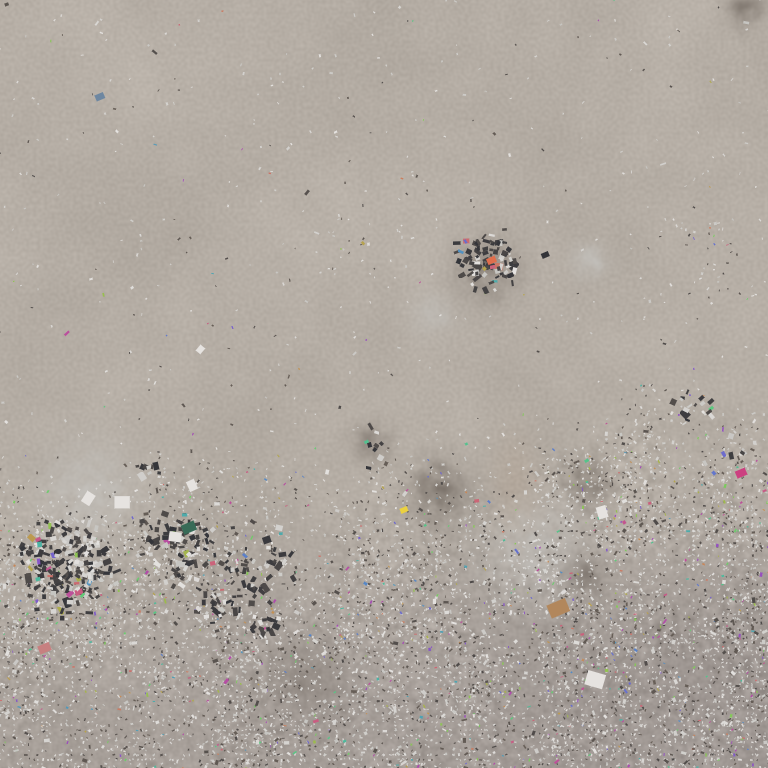
Reproduce this texture procedurally as a Shadertoy shader.

```glsl
// Bare sandy ground seen from above, with scattered litter thickening below.
// Gradient noise tints the soil; soft stains mark patches; jittered grids of
// rotated chips, steered by density fields, form the litter and dark heaps.

const vec3 SAND = vec3(.71, .68, .645);
const vec3 GREY_SOIL = vec3(.605, .575, .56);
const vec3 TAN_SOIL = vec3(.7, .645, .59);
const vec3 PALE_DUST = vec3(.775, .77, .755);
const vec3 DARK_STAIN = vec3(.41, .375, .345);
const vec3 CHARCOAL = vec3(.2, .205, .225);
const vec3 WHITE = vec3(.9, .89, .88);
const float GRAIN = .035;
const float SPARSE_LITTER = .022;

// Heaps: centre, radius, strength
const vec4 HEAPS[10] = vec4[](
    vec4(.632, .662, .036, 1), vec4(.088, .262, .056, .95),
    vec4(.235, .285, .044, .65), vec4(.345, .18, .02, .6),
    vec4(.28, .215, .024, .7), vec4(.48, .422, .026, .35),
    vec4(.905, .473, .024, .5), vec4(.957, .414, .018, .4),
    vec4(.33, .265, .05, .35), vec4(.193, .385, .015, .6));

// Stains: centre, radius, strength (positive pale, negative dark)
const vec4 STAINS[11] = vec4[](
    vec4(.69, .285, .062, .6), vec4(.768, .659, .021, .7),
    vec4(.562, .59, .027, .5), vec4(.115, .36, .06, .6),
    vec4(.573, .362, .036, -.6), vec4(.768, .37, .028, -.45),
    vec4(.762, .25, .025, -.5), vec4(.482, .42, .026, -.45),
    vec4(.633, .65, .038, -.45), vec4(.4, .115, .045, -.3),
    vec4(.97, .992, .025, -.5));

// Larger white pieces: centre, half size
const vec3 WHITES[7] = vec3[](
    vec3(.159, .346, .01), vec3(.115, .351, .008), vec3(.25, .368, .007),
    vec3(.228, .301, .008), vec3(.261, .545, .005), vec3(.784, .333, .008),
    vec3(.775, .115, .012));

// Coloured pieces: centre, half size; and their tints
const vec3 PIECES[8] = vec3[](
    vec3(.727, .208, .013), vec3(.526, .336, .005), vec3(.965, .384, .007),
    vec3(.64, .661, .006), vec3(.058, .156, .008), vec3(.246, .313, .009),
    vec3(.13, .874, .006), vec3(.71, .668, .005));
const vec3 TINTS[8] = vec3[](
    vec3(.7, .53, .36), vec3(.92, .82, .25), vec3(.8, .25, .5),
    vec3(.88, .43, .3), vec3(.78, .5, .5), vec3(.22, .42, .34),
    vec3(.43, .53, .63), CHARCOAL);

// Four random values for a cell
vec4 hash4(vec2 cell, float seed) {
    uvec4 v = uvec4(ivec4(ivec2(cell), int(seed), 7)) * 1664525u + 12345u;
    for (int i = 0; i < 2; i++) {
        v += v.yzxy * v.wxyz;
        v ^= v >> 16u;
    }
    return vec4(v & 65535u) / 65535.;
}

float gradDot(vec2 cell, vec2 f) {
    float a = 6.2832 * hash4(cell, 3.).x;
    return dot(vec2(cos(a), sin(a)), f);
}

float gradNoise(vec2 p) {
    vec2 i = floor(p), f = p - i, e = vec2(1, 0), u = f * f * (3. - 2. * f);
    return mix(mix(gradDot(i, f), gradDot(i + e, f - e), u.x),
        mix(gradDot(i + e.yx, f - e.yx), gradDot(i + 1., f - 1.), u.x), u.y);
}

float blob(vec2 p, vec2 centre, vec2 radius) {
    vec2 q = (p - centre) / radius;
    return exp(-dot(q, q));
}

// Littered lower ground, with bare gaps
float litterField(vec2 p) {
    float edge = .39 + .08 * smoothstep(.4, .9, p.x) + .07 * gradNoise(p * 9.);
    float d = 1. - smoothstep(edge - .12, edge + .03, p.y);
    d *= 1. - .8 * blob(p, vec2(.39, .29), vec2(.07, .08));
    d *= 1. - .8 * blob(p, vec2(.67, .35), vec2(.035, .07));
    d *= 1. - .6 * blob(p, vec2(.15, .07), vec2(.1, .05));
    return d * (.75 + .8 * gradNoise(p * 14. + 5.));
}

float heapField(vec2 p) {
    float d = 0.;
    for (int i = 0; i < 10; i++) {
        vec2 q = (p - HEAPS[i].xy) / HEAPS[i].z;
        d = max(d, HEAPS[i].w * exp(-dot(q, q) * dot(q, q)));
    }
    return d;
}

// Antialiased rotated rectangle
void chip(inout vec3 col, vec2 p, vec2 halfSize, float angle, vec3 tint) {
    float c = cos(angle), s = sin(angle);
    vec2 q = abs(mat2(c, -s, s, c) * p) - halfSize;
    float d = length(max(q, 0.)) + min(max(q.x, q.y), 0.);
    col = mix(col, tint, clamp(.5 - d * iResolution.y, 0., 1.));
}

// One grid of chips: heaps mostly charcoal, open litter mostly white
void scatter(inout vec3 col, vec2 p, float cells, float seed, float amount, bool heap) {
    vec2 cell = floor(p * cells + seed * .37);
    vec4 a = hash4(cell, seed), b = hash4(cell, seed + 40.);
    vec2 centre = (cell + .32 + .36 * a.xy - seed * .37) / cells;
    float density = heap ? heapField(centre) : SPARSE_LITTER + litterField(centre)
        + .15 * blob(centre, vec2(.45, .69), vec2(.05, .03))
        + .15 * blob(centre, vec2(.92, .68), vec2(.05, .06));
    if (a.z > density * amount) return;
    vec3 hue = .55 + .25 * cos(6.2832 * (a.w + vec3(0, .33, .67)));
    vec3 dark = mix(CHARCOAL, DARK_STAIN, heap ? b.y * .6 : .5 + .5 * b.y);
    vec3 tint = b.x < (heap ? .62 : .25) ? dark : b.x < .93 ? mix(PALE_DUST, WHITE, b.y) : hue;
    vec2 halfSize = (heap ? vec2(.42, .27) : vec2(.27, .16)) * (.5 + .6 * b.zw) / cells;
    chip(col, p - centre, halfSize, 6.2832 * a.w, tint);
}

void mainImage(out vec4 fragColor, in vec2 fragCoord) {
    vec2 p = fragCoord / iResolution.xy;
    // Soil
    float low = 1. - smoothstep(.02, .36, p.y - .08 * p.x);
    vec3 col = mix(SAND, GREY_SOIL, low * (.45 + .45 * p.x));
    col = mix(col, TAN_SOIL, .7 * blob(p, vec2(.67, .355), vec2(.03, .07)));
    col += .035 * gradNoise(p * 5.) + .02 * gradNoise(p * 19.);
    col += GRAIN * (gradNoise(p * 210.) + 3. * litterField(p) * gradNoise(p * 95.));
    // Stains with ragged rims
    vec2 warp = .012 * vec2(gradNoise(p * 45.), gradNoise(p * 45. + 31.));
    float mottle = .9 + .7 * gradNoise(p * 70.);
    for (int i = 0; i < 11; i++) {
        vec4 s = STAINS[i];
        col = mix(col, s.w > 0. ? PALE_DUST : DARK_STAIN, abs(s.w) * mottle * blob(p + warp, s.xy, s.zz));
    }
    // Litter and heaps
    for (float i = 0.; i < 5.; i++) scatter(col, p, 185. - 27. * i, 1. + i, .42 - .07 * i, false);
    for (float i = 0.; i < 4.; i++) scatter(col, p, 62. + 17. * i, 11. + i, .72, true);
    // Single larger pieces
    for (int i = 0; i < 8; i++) chip(col, p - PIECES[i].xy, PIECES[i].z * vec2(1, .7), .4, TINTS[i]);
    for (int i = 0; i < 7; i++) chip(col, p - WHITES[i].xy, WHITES[i].z * vec2(1, .8), float(i), WHITE);
    fragColor = vec4(clamp(col, 0., 1.), 1);
}
```
